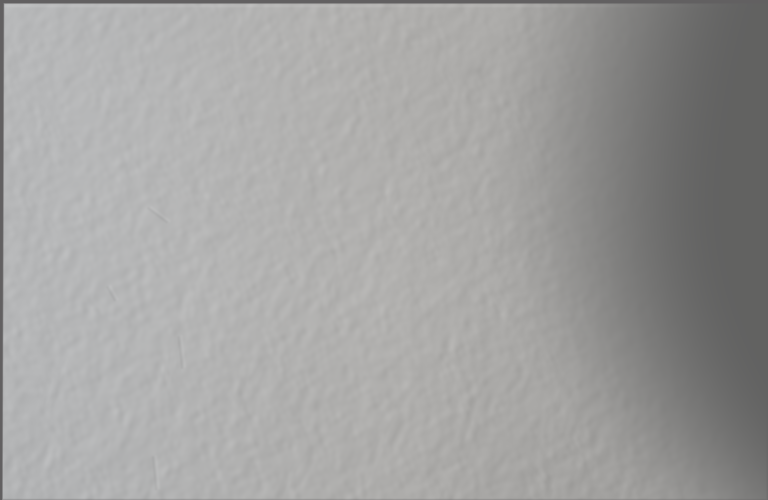
Give the GLSL for this texture, as a Shadertoy shader.

```glsl
// Rough pale plaster lit from the left, with a soft curved shadow at the right
// and thin dark borders. Relief comes from the slope of layered value noise;
// the shadow is a smoothstep across a bent edge line.
#define GRAIN_SCALE 66.0
#define GRAIN_DEPTH 0.050
#define SHADOW_X 0.785
#define SHADOW_SOFT 0.165
#define SHADOW_COLOR vec3(0.383, 0.383, 0.381)
#define BORDER_COLOR vec3(0.385, 0.378, 0.382)
#define CREASE_DEPTH 0.045

float hash(vec2 p) {
    return fract(sin(dot(p, vec2(127.1, 311.7))) * 43758.545);
}

float valueNoise(vec2 p) {
    vec2 cell = floor(p);
    vec2 f = fract(p);
    f = f * f * (3.0 - 2.0 * f);
    float low = mix(hash(cell), hash(cell + vec2(1.0, 0.0)), f.x);
    float high = mix(hash(cell + vec2(0.0, 1.0)), hash(cell + vec2(1.0)), f.x);
    return mix(low, high, f.y);
}

// Plaster height, with bumps drawn out along a steep diagonal
float plasterHeight(vec2 p) {
    vec2 q = mat2(0.94, 0.34, -0.34, 0.94) * p * vec2(1.0, 0.9);
    q = vec2(q.x, q.y * 0.75) * GRAIN_SCALE;
    q += 0.8 * valueNoise(q * 0.3);
    return 0.55 * valueNoise(q) + 0.3 * valueNoise(q * 1.8 + 17.0)
         + 0.35 * valueNoise(q * 0.5 + 41.0);
}

float relief(vec2 p) {
    vec2 towardLight = vec2(-0.0055, 0.0030);
    return plasterHeight(p - towardLight) - plasterHeight(p + towardLight);
}

float segmentDistance(vec2 p, vec2 a, vec2 b) {
    vec2 along = b - a;
    float t = clamp(dot(p - a, along) / dot(along, along), 0.0, 1.0);
    return length(p - a - along * t);
}

// Dark strokes paired with a light lip on their right side
float creases(vec2 p) {
    vec4 strokes[4] = vec4[4](
        vec4(0.297, 0.583, 0.333, 0.556), vec4(0.357, 0.325, 0.364, 0.265),
        vec4(0.306, 0.085, 0.312, 0.022), vec4(0.215, 0.425, 0.229, 0.400));
    float shade = 0.0;
    for (int i = 0; i < 4; i++) {
        vec4 s = strokes[i];
        float dark = segmentDistance(p, s.xy, s.zw);
        float lip = segmentDistance(p - vec2(0.006, 0.002), s.xy, s.zw);
        shade += 0.6 * exp(-dark * dark * 110000.0)
               - 0.4 * exp(-lip * lip * 110000.0);
    }
    vec2 smudge = (p - vec2(0.953, 0.858)) / vec2(0.013, 0.010);
    return shade + 0.55 * exp(-dot(smudge, smudge));
}

// Shadow amount: its edge bends away toward the lower right corner
float shadowAmount(vec2 uv) {
    float below = max(0.6 - uv.y, 0.0);
    float above = max(uv.y - 0.6, 0.0);
    float edge = SHADOW_X + 0.5 * below * below + 0.22 * above * above;
    float soft = SHADOW_SOFT + 0.03 * above;
    return smoothstep(edge - soft, edge + soft, uv.x);
}

void mainImage(out vec4 fragColor, in vec2 fragCoord) {
    vec2 uv = fragCoord / iResolution.xy;
    vec2 p = fragCoord / iResolution.y;
    float aspect = iResolution.x / iResolution.y;

    // Wall light: cool on the left, warmer toward the middle
    vec3 wall = mix(vec3(0.714, 0.718, 0.722), vec3(0.692, 0.688, 0.680),
                    smoothstep(0.0, 0.6, uv.x));
    wall -= 0.045 * smoothstep(0.45, 0.85, uv.x);
    wall -= 0.012 * (1.0 - smoothstep(0.0, 0.5, uv.y));
    wall += 0.010 * (valueNoise(p * 5.0) - 0.5);

    // Relief fades inside the shadow and is stronger low on the wall
    float shadow = shadowAmount(uv);
    float strength = mix(1.15, 0.85, uv.y) * (1.0 - 0.92 * shadow);
    wall += GRAIN_DEPTH * strength * relief(p);
    wall -= CREASE_DEPTH * creases(p);
    vec3 color = mix(wall, SHADOW_COLOR, shadow);

    // Borders: dark left and top strips, faint right and bottom rims
    float leftEdge = mix(0.005, 0.008, uv.y);
    float strip = 1.0 - smoothstep(leftEdge - 0.002, leftEdge + 0.002, p.x);
    strip = max(strip, smoothstep(0.991, 0.995, p.y));
    float rim = smoothstep(aspect - 0.005, aspect - 0.001, p.x);
    rim = max(rim, 1.0 - smoothstep(0.0, 0.004, p.y));
    float topLip = exp(-pow((p.y - 0.988) / 0.003, 2.0)) * (1.0 - shadow);
    color += 0.025 * topLip;
    color = mix(color, BORDER_COLOR, max(strip, 0.35 * rim));

    fragColor = vec4(color, 1.0);
}
```
